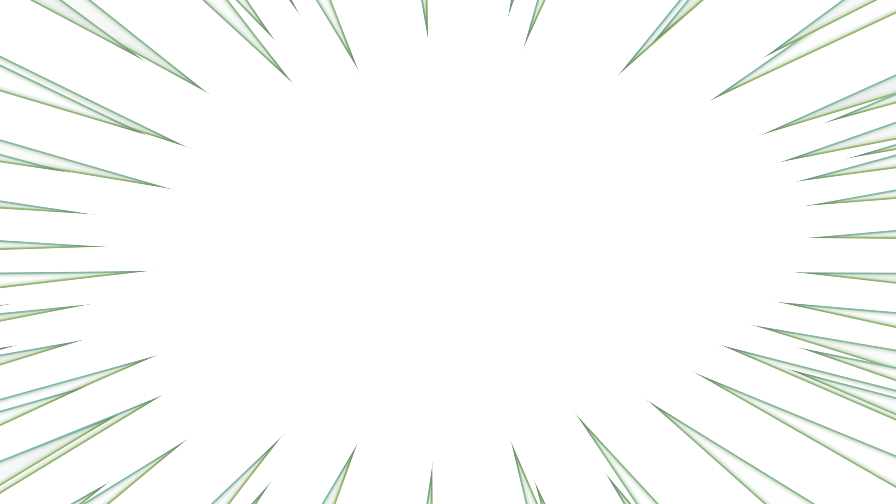
This background is drawn by a WebGL 2 fragment shader. Its source:

```glsl
#version 300 es
precision highp float;

uniform vec2 u_resolution;
out vec4 outColor;

const float TAU = 6.2831853;
const int SPIKES = 33;               // long spikes around the ring
const float RING_TURN = -0.092;      // rotation of the whole ring
const float MEAN_REACH = 0.795;      // tip distance, 1 = canvas border
const float SHORT_CHANCE = 0.62;     // share of spikes with a short neighbour
const float LINE_WIDTH = 0.0052;     // in canvas heights
const float RIM_GLOW = 0.013;
const float TIP_FADE = 0.1;          // length of the darker tip
const vec2 LIGHT_DIR = vec2(-0.7071, 0.7071);
const vec3 PAPER = vec3(1.0);
const vec3 TEAL = vec3(0.50, 0.72, 0.67);
const vec3 OLIVE = vec3(0.59, 0.71, 0.40);
const vec3 PALE_GREEN = vec3(0.80, 0.86, 0.79);
const vec3 MIST = vec3(0.84, 0.86, 0.85);

float hash(vec2 p) {
    vec3 q = fract(vec3(p.xyx) * 0.1031);
    q += dot(q, q.yzx + 33.33);
    return fract((q.x + q.y) * q.z);
}

// Swell that is 1 at the given angle and 0 opposite to it
float swell(float t, float center) {
    return 0.5 + 0.5 * cos(t - center);
}

// Narrow swell that touches only one part of the ring
float bump(float t, float center) {
    return pow(swell(t, center), 8.0);
}

// Even ring angle, crowded by slow waves and a ripple at the upper right
float spikeAngle(float t) {
    return t + RING_TURN - 0.0895 * cos(t - 0.792)
             + 0.1356 * cos(2.0 * t + 1.066)
             + 0.061 * swell(t, 1.13) * cos(5.0 * t - 1.904)
             + 0.035 * bump(t, 1.85);
}

// Uneven inner border traced by the tips, calmer at the right
float spikeReach(float t) {
    return MEAN_REACH + 0.05 * cos(t - 1.13) + 0.06 * cos(2.0 * t - 1.92)
                      + 0.095 * (1.0 - swell(t, 0.17)) * cos(10.0 * t - 4.0)
                      + 0.07 * (bump(t, 4.19) - bump(t, 1.0));
}

// Lay one radial wedge with a two-tone outline over the colour
vec3 paintSpike(vec3 color, vec2 p, vec2 tip, float slope, float mist, float pixel) {
    vec2 dir = normalize(tip);
    vec2 normal = vec2(-dir.y, dir.x);
    float along = dot(p - tip, dir);
    float side = dot(p - tip, normal);
    float dist = (abs(side) - slope * along) * inversesqrt(1.0 + slope * slope);
    float cover = 1.0 - smoothstep(-0.4 * pixel, 0.6 * pixel, dist);

    // Pale rim and a faint grey core that fades outward
    float depth = max(-dist, 0.0);
    vec3 fill = mix(PAPER, MIST, mist * exp(-4.0 * max(along, 0.0)));
    fill = mix(PALE_GREEN, fill, smoothstep(0.0, RIM_GLOW, depth));

    // Outline tint follows the facing of the edge and darkens at the tip
    float facing = dot(normal * sign(side), LIGHT_DIR);
    vec3 ink = mix(OLIVE, TEAL, 0.5 + 0.5 * facing);
    ink *= mix(0.8, 1.0, smoothstep(0.0, TIP_FADE, along));
    float line = 1.0 - smoothstep(0.3 * LINE_WIDTH, LINE_WIDTH, depth);
    return mix(color, mix(fill, ink, line), cover);
}

void main() {
    float aspect = u_resolution.x / u_resolution.y;
    float pixel = 1.0 / u_resolution.y;
    vec2 p = (gl_FragCoord.xy - 0.5 * u_resolution) / u_resolution.y;
    vec3 color = PAPER;

    // Long spikes first, then the short neighbours
    for (int layer = 0; layer < 2; layer++) {
        float isShort = float(layer);
        for (int i = 0; i < SPIKES; i++) {
            vec2 seed = vec2(float(i) + 1.0, isShort * 47.0 + 5.0);
            if (layer == 1 && hash(seed + 71.0) > SHORT_CHANCE) continue;
            float t = TAU * float(i) / float(SPIKES);
            float angle = spikeAngle(t) + isShort * mix(-0.05, 0.07, hash(seed));
            float reach = spikeReach(t) + isShort * mix(0.1, 0.28, hash(seed + 13.0));
            vec2 tip = 0.5 * reach * vec2(aspect * cos(angle), sin(angle));
            float slope = mix(0.035, 0.056, hash(seed + 29.0)) + 0.045 * abs(sin(angle));
            float mist = hash(seed + 53.0);
            color = paintSpike(color, p, tip, slope, mist * mist, pixel);
        }
    }
    outColor = vec4(color, 1.0);
}
```
